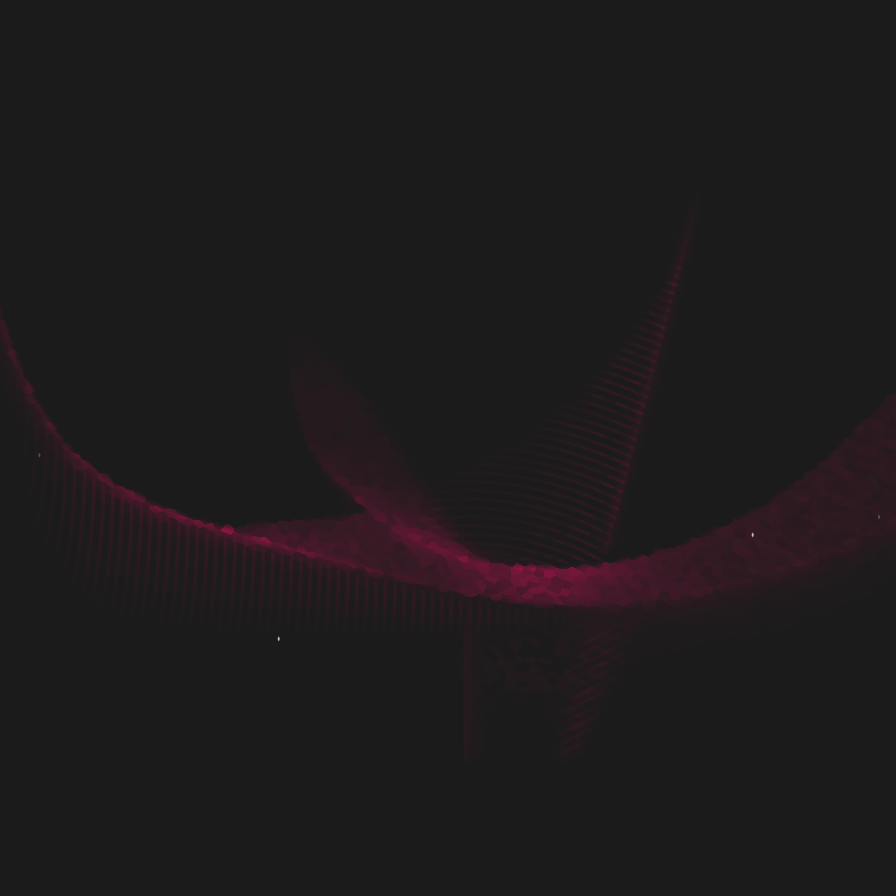
Reproduce this background procedurally as a Shadertoy shader.

```glsl
float hash(vec2 c) {
    return fract(sin(dot(c, vec2(127.1, 311.7))) * 4375.85);
}

// Nearest cell seed in xy, random cell value in z
vec3 cells(vec2 p) {
    vec2 base = floor(p);
    vec3 nearest = vec3(0.0);
    float best = 9.0;
    for (int j = -1; j <= 1; j++)
    for (int i = -1; i <= 1; i++) {
        vec2 c = base + vec2(i, j);
        vec2 seed = c + vec2(hash(c), hash(c + 37.0));
        float d = dot(p - seed, p - seed);
        if (d < best) {
            best = d;
            nearest = vec3(seed, hash(c + 71.0));
        }
    }
    return nearest;
}

float lowerArc(float x) {
    float rise = max(x - 0.48, 0.0);
    return 0.47 - 0.258 * x + 0.178 * exp(-x / 0.06) + 0.77 * rise * rise;
}

float upperArc(float x) {
    float d = x - 0.61, e = abs(d);
    return 0.367 + d * d + (d < 0.0 ? 3.0 : 0.8) * e * e * e
         + 0.096 * exp((0.319 - x) / 0.01);
}

float bump(float x, float center, float width) {
    float d = (x - center) / width;
    return exp(-d * d);
}

float strands(float phase) {
    return smoothstep(-0.1, 0.9, cos(6.2832 * phase));
}

// Bright rim, woven sheet and crescent
float ribbons(vec2 p) {
    float x = p.x, low = lowerArc(x), high = upperArc(x);
    float lowSlope = (lowerArc(x + 0.002) - lowerArc(x - 0.002)) / 0.004;
    float highSlope = (upperArc(x + 0.002) - upperArc(x - 0.002)) / 0.004;
    float a = (p.y - low) / length(vec2(1.0, lowSlope));
    float b = (p.y - high) / length(vec2(1.0, highSlope));

    float rim = smoothstep(0.005, -0.001, a) * exp(min(a, 0.0) / 0.007);
    float v = rim * (0.2 + 0.5 * bump(x, 0.22, 0.14)) * (1.0 - 0.7 * smoothstep(0.35, 0.6, x));

    // Sheet between the two arcs
    float top = min(high, 0.41 + 0.1 * (x - 0.24) + step(0.6, x));
    float t = clamp((p.y - low) / max(top - low, 0.001), 0.0, 1.0);
    float sheet = smoothstep(-0.004, 0.004, p.y - low) * smoothstep(0.003, -0.003, p.y - top);
    sheet *= smoothstep(0.22, 0.27, x);
    v += sheet * (0.2 - 0.07 * smoothstep(0.72, 1.0, x)
       + 0.55 * bump(x, 0.61, 0.09) * mix(0.35, 1.0, t)
       + 0.14 * bump(x, 0.34, 0.08) * (1.0 - t));

    // Ridge and crescent over the upper arc
    v += 0.36 * exp(-abs(b) / 0.007) * bump(x, 0.49, 0.075);
    float crescent = smoothstep(-0.003, 0.004, b) * smoothstep(0.02, -0.02, x - 0.475 + 0.7 * (p.y - 0.45));
    v += crescent * (0.08 + 0.24 * exp(-max(b, 0.0) / 0.035) * smoothstep(0.52, 0.41, p.y))
       * smoothstep(0.65, 0.53, p.y);

    // Soft fringe below the right sweep
    v += 0.12 * smoothstep(0.004, -0.004, a) * exp(min(a, 0.0) / 0.025) * smoothstep(0.58, 0.7, x);
    return v;
}

// Hanging threads under the lower arc
float comb(vec2 p) {
    float drop = lowerArc(p.x) - p.y;
    float depth = max(0.2 - 0.28 * p.x, 0.045);
    float fade = smoothstep(0.0, 0.015, drop) * smoothstep(depth, depth * 0.25, drop);
    float reach = smoothstep(0.0, 0.12, p.x) * smoothstep(0.66, 0.5, p.x);
    return fade * reach * (0.02 + 0.11 * strands((p.x + 0.6 * drop * drop) / 0.0105));
}

// Curved hatching in the raised fin
float fin(vec2 p, float grain) {
    float side = 0.677 + 0.26 * (p.y - 0.38) - p.x;
    float rise = max(p.x - 0.6, 0.0);
    float crest = 0.46 + 0.55 * (p.x - 0.475) + 4.0 * rise * rise - p.y;
    float inside = smoothstep(-0.002, 0.002, side) * smoothstep(-0.01, 0.025, crest);
    inside *= smoothstep(0.0, 0.008, p.y - upperArc(p.x)) * smoothstep(0.45, 0.5, p.x);
    float hatch = strands(length(p - vec2(0.52, 0.1)) / 0.0098);
    float v = inside * hatch * mix(0.06, 0.16, smoothstep(0.15, 0.0, side)) * mix(0.4, 1.2, grain);
    float span = smoothstep(0.375, 0.4, p.y) * smoothstep(0.81, 0.7, p.y);
    return v + 0.13 * span * exp(-abs(side - 0.003) / 0.005);
}

// Two faint tails and the veil between them
float tails(vec2 p, float grain) {
    float span = smoothstep(0.14, 0.17, p.y) * smoothstep(0.33, 0.27, p.y);
    float leftTail = 0.09 * smoothstep(0.516, 0.519, p.x) * exp(-max(p.x - 0.519, 0.0) / 0.01);
    float axis = 0.632 + 0.28 * (p.y - 0.15);
    float rightTail = bump(p.x, axis, 0.012 + 0.12 * max(p.y - 0.15, 0.0));
    rightTail *= 0.05 + 0.09 * strands((p.y - 0.5 * p.x) / 0.011);
    float veil = 0.06 * bump(p.x, 0.59, 0.06) * bump(p.y, 0.26, 0.045);
    return span * (leftTail + rightTail * mix(0.4, 1.2, grain) + veil * step(0.5, grain));
}

float speck(vec2 p, vec2 center) {
    return smoothstep(1.0, 0.3, length((p - center) / vec2(0.0017, 0.0034)));
}

void mainImage(out vec4 fragColor, in vec2 fragCoord) {
    vec2 p = fragCoord / iResolution.xy;

    // Slanted cells break the light into small flakes
    mat2 slant = mat2(0.94, 0.34, -0.34, 0.94);
    vec2 flakeScale = vec2(85.0, 130.0);
    vec3 flake = cells(slant * p * flakeScale);
    vec2 seed = (flake.xy / flakeScale) * slant;
    seed = transpose(slant) * (flake.xy - slant * p * flakeScale) / flakeScale.y + p;
    float light = ribbons(mix(p, seed, 0.55)) * mix(0.68, 1.22, flake.z);
    light += comb(p) + fin(p, flake.z) + tails(p, flake.z);

    vec3 color = mix(vec3(0.106), vec3(0.62, 0.08, 0.28), clamp(light, 0.0, 1.0));
    float dust = speck(p, vec2(0.840, 0.403)) + speck(p, vec2(0.311, 0.287));
    dust += 0.3 * (speck(p, vec2(0.044, 0.492)) + speck(p, vec2(0.981, 0.423)));
    fragColor = vec4(mix(color, vec3(0.75), dust), 1.0);
}
```
